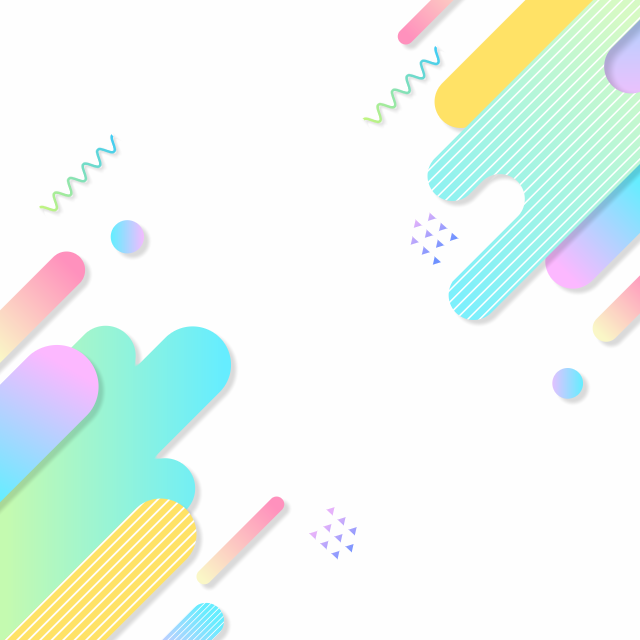
This background is drawn by a WebGL 2 fragment shader. Its source:

```glsl
#version 300 es
precision highp float;
// Pastel diagonal bars, beads, squiggles and triangle clusters on white.
// Every part is a distance function, filled with a gradient and given a soft
// offset shadow. Lengths are percentages of the canvas, origin lower left.

uniform vec2 u_resolution;
out vec4 fragColor;

const vec2 SHADOW = vec2(0.8, -0.7);
const vec3 PINK = vec3(1.0, 0.57, 0.74);
const vec3 CREAM = vec3(0.98, 0.97, 0.78);
const vec3 CYAN = vec3(0.40, 0.93, 1.0);
const vec3 LILAC = vec3(0.99, 0.72, 1.0);
const vec3 YELLOW = vec3(1.0, 0.885, 0.40);
const vec3 LIME = vec3(0.77, 0.98, 0.69);

float cover(float d) {
    float px = 100.0 / min(u_resolution.x, u_resolution.y);
    return clamp(0.5 - d / px, 0.0, 1.0);
}

// x runs along the bars, y across them
vec2 diagonal(vec2 p) { return vec2(p.x + p.y, p.y - p.x) * 0.70711; }

vec3 ramp(vec3 a, vec3 b, float from, float to, float x) {
    return mix(a, b, clamp((x - from) / (to - from), 0.0, 1.0));
}

// Rounded diagonal bar: starts at e, negative length runs down and left
float bar(vec2 p, vec2 e, float len, float r) {
    vec2 q = diagonal(p - e);
    q.x -= clamp(q.x, min(len, 0.0), max(len, 0.0));
    return length(q) - r;
}

float smoothMin(float a, float b) {
    float h = max(1.0 - abs(a - b), 0.0);
    return min(a, b) - h * h * 0.25;
}

float greenFingers(vec2 p) {
    float d = smoothMin(bar(p, vec2(16.5, 44.4), -80.0, 4.7), bar(p, vec2(30.1, 43.0), -80.0, 6.0));
    return smoothMin(d, bar(p, vec2(25.8, 23.7), -80.0, 4.7));
}

// Two prongs joined by a web with a round notch
float stripedFork(vec2 p) {
    float prongs = min(bar(p, vec2(70.7, 72.5), 80.0, 3.9), bar(p, vec2(74.0, 53.9), 80.0, 3.9));
    float web = bar(p, vec2(78.1, 68.9), 80.0, 4.3);
    return max(min(prongs, web), -bar(p, vec2(78.1, 68.9), -30.0, 3.9));
}

float squiggle(vec2 p, vec2 center) {
    vec2 q = diagonal(p - center);
    float k = 6.28319 / 3.2;
    float slope = 0.98 * k * sin(k * q.x);
    float d = abs(q.y + 0.98 * cos(k * q.x)) / sqrt(1.0 + slope * slope);
    return max(d - 0.2, abs(q.x) - 8.0);
}

// Skewed lattice of small triangles; facing -1 turns it half round
float triangles(vec2 p, vec2 center, float facing) {
    float d = 100.0;
    for (int j = -1; j <= 2; j++) {
        for (int i = -1; i <= 1; i++) {
            if ((j == -1 && i == -1) || (j == 2 && i > -1)) continue;
            vec2 q = (p - center) * facing - float(i) * vec2(2.21, 1.08) - float(j) * vec2(1.73, -1.56);
            float along = dot(q, vec2(0.3, -0.954));
            float side = abs(dot(q, vec2(0.954, 0.3)));
            d = min(d, max(along, 0.866 * side - 0.5 * along) - 0.38);
        }
    }
    return d;
}

vec3 striped(vec3 fill, vec2 p, float spacing, float halfWidth) {
    float d = abs(fract(diagonal(p).y / spacing) - 0.5) * spacing - halfWidth;
    return mix(fill, vec3(1.0), cover(d));
}

void paint(inout vec3 col, float d, float shadow, vec3 fill) {
    col *= 1.0 - 0.14 * smoothstep(0.5, -0.5, shadow);
    col = mix(col, fill, cover(d));
}

void paintBar(inout vec3 col, vec2 p, vec2 e, float len, float r, vec3 fill) {
    paint(col, bar(p, e, len, r), bar(p - SHADOW, e, len, r), fill);
}

void main() {
    vec2 p = 100.0 * gl_FragCoord.xy / min(u_resolution.x, u_resolution.y);
    float t = diagonal(p).x;
    vec3 col = vec3(0.996);

    // Lower left group
    paintBar(col, p, vec2(10.4, 57.8), -40.0, 2.9, ramp(CREAM, PINK, 31.0, 49.0, t));
    paint(col, greenFingers(p), greenFingers(p - SHADOW), ramp(LIME, CYAN, 1.0, 35.0, p.x));
    paintBar(col, p, vec2(8.9, 39.6), -60.0, 6.5, ramp(CYAN, LILAC, 19.0, 42.0, dot(p, vec2(0.5, 0.86))));
    paintBar(col, p, vec2(25.1, 16.5), -60.0, 5.6, striped(YELLOW, p, 1.27, 0.14));
    paintBar(col, p, vec2(31.9, 9.9), 16.0, 1.2, ramp(CREAM, PINK, 29.0, 45.0, t));
    paintBar(col, p, vec2(32.2, 3.0), -20.0, 2.8, striped(ramp(LILAC, CYAN, 12.0, 26.0, t), p, 0.7, 0.06));

    // Upper right group
    paintBar(col, p, vec2(63.4, 94.3), 30.0, 1.25, ramp(PINK, CREAM, 112.0, 128.0, t));
    paintBar(col, p, vec2(72.0, 84.1), 60.0, 4.1, YELLOW);
    paintBar(col, p, vec2(89.5, 59.2), 60.0, 4.3, ramp(LILAC, CYAN, 103.0, 121.0, t));
    vec3 mint = ramp(vec3(0.49, 0.94, 0.99), vec3(0.84, 0.98, 0.77), 88.0, 138.0, t);
    paint(col, stripedFork(p), stripedFork(p - SHADOW), striped(mint, p, 1.3, 0.12));
    paintBar(col, p, vec2(94.7, 48.7), 40.0, 2.1, ramp(CREAM, PINK, 100.0, 112.0, t));

    // Recessed bar, shaded inside its upper left rim
    float recess = bar(p, vec2(98.6, 89.6), 40.0, 4.2);
    float rim = smoothstep(-1.2, 0.6, bar(p - SHADOW, vec2(98.6, 89.6), 40.0, 4.2));
    vec3 recessFill = ramp(vec3(0.91, 0.76, 0.99), vec3(0.70, 0.82, 1.0), 86.0, 97.0, p.y);
    col = mix(col, recessFill * (1.0 - 0.16 * rim), cover(recess));

    // Beads
    paintBar(col, p, vec2(19.9, 63.0), 0.0, 2.6, ramp(CYAN, LILAC, 17.5, 22.8, p.x));
    paintBar(col, p, vec2(88.7, 40.1), 0.0, 2.4, ramp(LILAC, CYAN, 85.3, 91.0, p.x));

    // Squiggles and triangle clusters, one of each per pass
    for (int i = 0; i < 2; i++) {
        vec2 wave = i == 0 ? vec2(12.6, 72.5) : vec2(63.2, 86.3);
        vec3 ink = ramp(vec3(0.76, 0.96, 0.50), vec3(0.25, 0.80, 0.96), -8.0, 8.0, diagonal(p - wave).x);
        paint(col, squiggle(p, wave), squiggle(p - 0.5 * SHADOW, wave), ink);
        vec2 cluster = i == 0 ? vec2(66.9, 63.4) : vec2(53.0, 16.0);
        vec3 tint = ramp(vec3(0.90, 0.70, 0.98), vec3(0.43, 0.57, 1.0), -4.5, 5.0, dot(p - cluster, vec2(1.0, -1.0)));
        col = mix(col, tint, cover(triangles(p, cluster, i == 0 ? 1.0 : -1.0)));
    }
    fragColor = vec4(col, 1.0);
}
```
